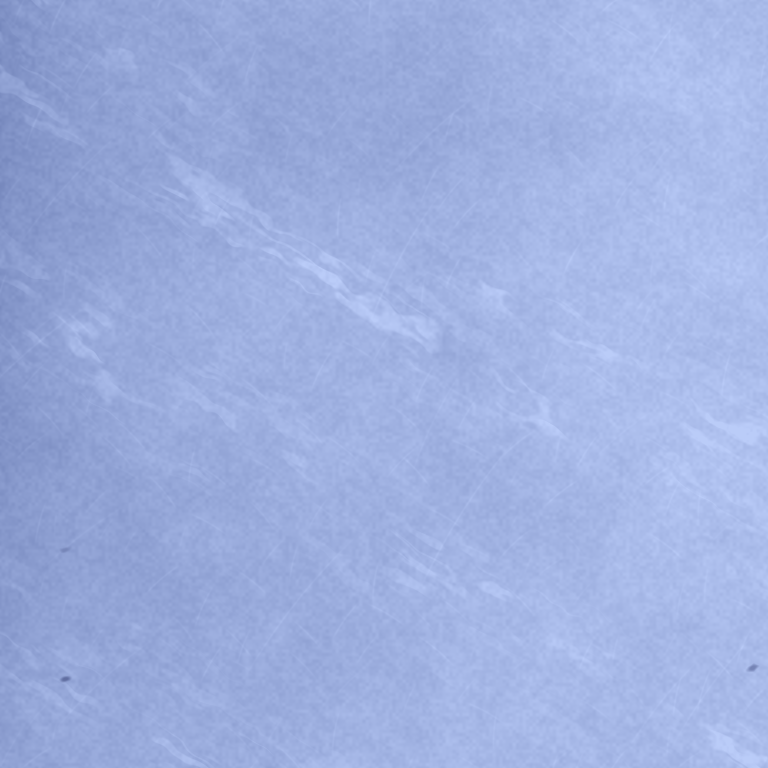
Write a WebGL 1 fragment shader that draws this texture.

```glsl
precision highp float;
uniform vec2 u_resolution;

const vec3 SHADOW = vec3(0.495, 0.565, 0.77);
const vec3 LIGHT = vec3(0.69, 0.76, 0.94);
const vec3 PIT_COLOR = vec3(0.33, 0.38, 0.58);
const vec2 STREAK_DIR = vec2(0.842, -0.54);
const vec4 BAND_CENTERS = vec4(0.16, 0.52, 0.765, 0.88);
const vec4 BAND_WIDTHS = vec4(0.07, 0.06, 0.04, 0.03);
const vec4 BAND_STRENGTHS = vec4(0.7, 0.8, 1.0, 0.8);
const float STREAK_GAIN = 0.33;
const float CLOUD_GAIN = 0.42;
const float MOTTLE_GAIN = 0.22;
const float GRAIN_GAIN = 0.34;
const float FIBER_GAIN = 0.15;
const float FIBER_CELLS = 19.0;
const float SCRATCH_GAIN = 0.13;
const float SCRATCH_WIDTH = 0.0015;
const int SCRATCHES = 16;
const int PITS = 3;

float hash(vec2 p) {
  vec3 q = fract(p.xyx * 0.1031);
  q += dot(q, q.yzx + 33.33);
  return fract((q.x + q.y) * q.z);
}

vec2 hash2(vec2 p) {
  return vec2(hash(p + 17.3), hash(p + 71.9));
}

float noise(vec2 p) {
  vec2 i = floor(p), f = fract(p);
  f = f * f * (3.0 - 2.0 * f);
  return mix(mix(hash(i), hash(i + vec2(1.0, 0.0)), f.x),
             mix(hash(i + vec2(0.0, 1.0)), hash(i + 1.0), f.x), f.y);
}

float fbm(vec2 p) {
  float sum = 0.0, gain = 0.533;
  for (int i = 0; i < 4; i++) {
    sum += gain * noise(p);
    p = mat2(1.6, 1.2, -1.2, 1.6) * p + 9.7;
    gain *= 0.5;
  }
  return sum;
}

// Soft stroke about the origin that fades toward both ends
float stroke(vec2 p, float angle, float halfLength, float width) {
  vec2 dir = vec2(cos(angle), sin(angle));
  float along = dot(p, dir) / halfLength;
  float across = dot(p, vec2(-dir.y, dir.x)) + 0.08 * halfLength * along * along;
  return exp(-across * across / (width * width)) * (1.0 - smoothstep(0.4, 1.0, abs(along)));
}

// Broken flakes and thin ridges gathered in diagonal bands
float streaks(vec2 p) {
  vec2 s = vec2(dot(p, STREAK_DIR), dot(p, vec2(-STREAK_DIR.y, STREAK_DIR.x)));
  s.y += 0.016 * (fbm(p * 11.0 + 4.0) - 0.5) + 0.008 * (noise(p * 50.0) - 0.5);
  vec4 d = (s.yyyy - BAND_CENTERS) / BAND_WIDTHS;
  float band = min(dot(exp(-d * d), BAND_STRENGTHS), 1.0);
  float patches = smoothstep(0.22, 0.6, noise(s * vec2(9.0, 22.0) + 31.0));
  float coarse = noise(s * vec2(19.0, 85.0) + 5.0);
  float fine = noise(s * vec2(44.0, 170.0) + 8.0);
  float flakes = smoothstep(0.52, 0.72, 0.65 * coarse + 0.35 * fine);
  float ridge = 1.0 - abs(2.0 * noise(s * vec2(7.0, 55.0) + 12.0) - 1.0);
  float lines = smoothstep(0.8, 0.97, ridge) * smoothstep(0.4, 0.6, noise(s * vec2(16.0, 40.0)));
  return (band + 0.14) * (0.2 + 0.8 * patches) * min(flakes + 0.6 * lines, 1.1)
       + 0.15 * band * patches;
}

// Short hairs scattered over a jittered grid
float fibers(vec2 p, float width) {
  vec2 g = p * FIBER_CELLS, cell = floor(g);
  float sum = 0.0;
  for (int j = -1; j <= 1; j++) {
    for (int i = -1; i <= 1; i++) {
      vec2 id = cell + vec2(float(i), float(j));
      vec2 r = hash2(id), shape = hash2(id + 40.0);
      float angle = shape.x < 0.5 ? 0.6 + 1.8 * shape.x : -0.9 + 0.9 * (shape.x - 0.5);
      sum += shape.y * stroke(g - id - r, angle, 0.2 + 0.5 * shape.y, width * FIBER_CELLS);
    }
  }
  return sum;
}

// Long faint scratches rising to the right
float scratches(vec2 p, float width) {
  float sum = 0.0;
  for (int i = 0; i < SCRATCHES; i++) {
    vec2 id = vec2(float(i), 3.0);
    vec2 r = hash2(id + 80.0);
    float angle = 0.65 + 0.5 * r.x;
    sum += (0.4 + 0.6 * r.y) * stroke(p - hash2(id), angle, 0.04 + 0.1 * r.y, width);
  }
  return sum;
}

float pits(vec2 p, float pixel) {
  float cover = 0.0;
  for (int i = 0; i < PITS; i++) {
    float k = float(i);
    vec2 center = vec2(0.085 + 0.895 * mod(k, 2.0), 0.115 + 0.015 * k + 0.07 * k * (k - 1.0));
    vec2 q = p - center;
    q = vec2(q.x + 0.4 * q.y, q.y - 0.3 * q.x) + 0.004 * (noise(p * 160.0) - 0.5);
    float d = length(q * vec2(0.65, 1.25)) - 0.0035;
    cover = max(cover, (1.0 - 0.25 * k) * (1.0 - smoothstep(-0.002, 0.002 + pixel, d)));
  }
  return cover;
}

void main() {
  float size = min(u_resolution.x, u_resolution.y);
  vec2 p = gl_FragCoord.xy / size;
  float pixel = 1.0 / size;
  float width = max(SCRATCH_WIDTH, 0.6 * pixel);

  // Side lighting with uneven, cloudy stain
  float tone = 0.36 + 0.50 * p.x - 0.32 * exp(-p.x / 0.085) * (0.5 + 0.7 * p.y);
  tone += CLOUD_GAIN * (fbm(p * 3.5 + 2.0) - 0.5);
  tone += MOTTLE_GAIN * (fbm(p * 17.0 + 21.0) - 0.5);

  // Surface wear and fine grain
  tone += STREAK_GAIN * streaks(p);
  tone += FIBER_GAIN * fibers(p, width) + SCRATCH_GAIN * scratches(p, width);
  tone += GRAIN_GAIN * (0.6 * noise(p * 230.0) + 0.4 * noise(p * 115.0 + 50.0) - 0.5);

  vec3 color = mix(SHADOW, LIGHT, clamp(tone, -0.25, 1.2));
  color = mix(color, PIT_COLOR, 0.8 * pits(p, pixel));
  gl_FragColor = vec4(color, 1.0);
}
```
